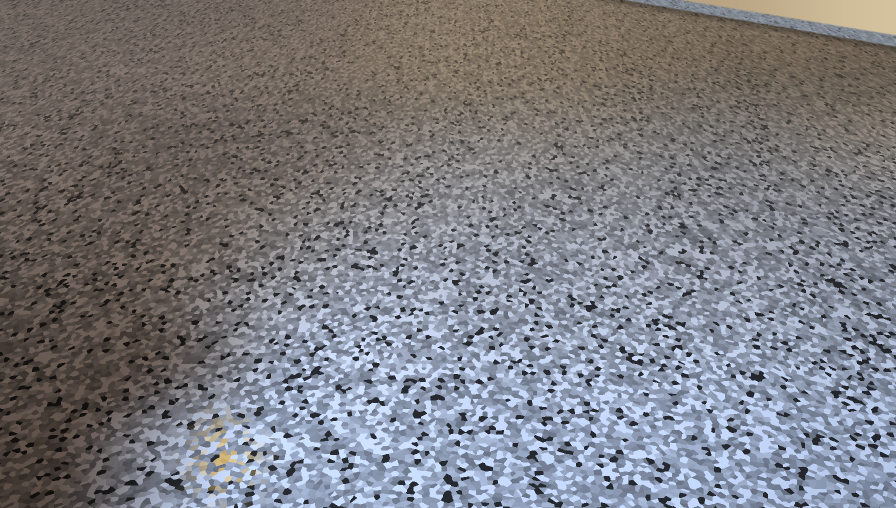
Give the GLSL for this texture, as a Shadertoy shader.

```glsl
// A speckled flake floor seen at a low angle, with a cool sheen and a wall corner.
// Jittered Voronoi flakes shrink toward the horizon; broad gradients light them,
// and four samples per pixel soften the flake edges.

float hash(vec2 p) {
    return fract(sin(dot(p, vec2(127.1, 311.7))) * 43758.5453);
}

float valueNoise(vec2 p) {
    vec2 i = floor(p), f = fract(p);
    f = f * f * (3.0 - 2.0 * f);
    return mix(mix(hash(i), hash(i + vec2(1, 0)), f.x),
               mix(hash(i + vec2(0, 1)), hash(i + vec2(1, 1)), f.x), f.y);
}

// Returns the cell of the nearest flake centre
vec2 flakeCell(vec2 p) {
    vec2 base = floor(p), nearest = base;
    float best = 9.0;
    for (int y = -1; y <= 1; y++)
    for (int x = -1; x <= 1; x++) {
        vec2 cell = base + vec2(x, y);
        vec2 toCentre = cell + vec2(hash(cell), hash(cell + 57.3)) - p;
        float d = dot(toCentre, toCentre);
        if (d < best) { best = d; nearest = cell; }
    }
    return nearest;
}

// Brightness of one flake: mostly mid greys, some pale chips, a few black ones
float flakeTone(vec2 cell) {
    float kind = hash(cell + 19.7);
    float tone = 0.72 + 0.46 * hash(cell + 83.1);
    tone = mix(tone, 1.36, step(0.74, kind));
    return mix(tone, 0.25, step(kind, 0.075));
}

// Broad light on the floor: brown shade, warm far end, blue sheen
vec3 floorLight(vec2 uv) {
    float drift = valueNoise(uv * vec2(5.0, 7.0)) - 0.5;
    vec3 shade = mix(vec3(0.27, 0.23, 0.205), vec3(0.43, 0.39, 0.365),
                     smoothstep(-0.05, 1.0, uv.y));
    vec3 warm = mix(vec3(0.47, 0.45, 0.43), vec3(0.49, 0.435, 0.37),
                    smoothstep(0.6, 0.95, uv.y));
    vec3 col = mix(shade, warm, smoothstep(0.08, 0.5, uv.x - 0.1 * uv.y + 0.08 * drift));

    vec3 blue = mix(vec3(0.59, 0.65, 0.76), vec3(0.54, 0.55, 0.58),
                    smoothstep(0.05, 0.72, uv.y));
    blue *= 1.0 - 0.1 * smoothstep(0.6, 1.0, uv.x);
    float side = smoothstep(-0.12, 0.15, uv.x - 0.1 - 0.46 * uv.y + 0.1 * drift);
    float depth = 1.0 - smoothstep(0.45, 0.86, uv.y + 0.12 * drift);
    col = mix(col, blue, side * depth);

    // Pale patch at mid distance, light at the far edge, dimness by the wall
    vec2 patchPos = (uv - vec2(0.41, 0.69)) / vec2(0.13, 0.07);
    col += vec3(0.05, 0.05, 0.055) * exp(-dot(patchPos, patchPos));
    vec2 farPos = (uv - vec2(0.5, 1.0)) / vec2(0.14, 0.16);
    col += vec3(0.05, 0.045, 0.035) * exp(-dot(farPos, farPos));
    vec2 dimPos = (uv - vec2(1.0, 0.85)) / vec2(0.22, 0.1);
    col *= 1.0 - 0.16 * exp(-dot(dimPos, dimPos));
    return col * (1.0 + 0.1 * drift);
}

vec3 scene(vec2 uv) {
    // Flake grid, compressed toward a horizon above the frame
    float dist = 1.4 - uv.y;
    vec2 grid = vec2((uv.x - 0.5) * 1.766 / dist * 106.0, -log(dist) * 155.0);
    vec2 cell = flakeCell(grid);
    float contrast = mix(1.0, 0.42, smoothstep(0.3, 1.0, uv.y));
    float tone = mix(1.0, flakeTone(cell), contrast);
    vec3 col = floorLight(uv) * tone;

    // Golden glints of a lamp
    vec2 glintPos = (uv - vec2(0.252, 0.095)) / vec2(0.035, 0.075);
    float glint = step(0.72, hash(cell + 41.9)) * exp(-dot(glintPos, glintPos));
    col = mix(col, vec3(0.9, 0.76, 0.46), 0.85 * glint);

    // Speckled skirting and cream wall
    float skirting = uv.y - 1.0 + 0.303 * (uv.x - 0.697);
    float wall = uv.y - 1.0 + 0.29 * (uv.x - 0.76);
    col *= 1.0 - 0.3 * smoothstep(-0.018, 0.0, skirting);
    vec3 board = vec3(0.50, 0.53, 0.57) * mix(1.0, tone, 0.8);
    col = mix(col, board, smoothstep(-0.002, 0.002, skirting));
    vec3 cream = mix(vec3(0.72, 0.64, 0.51), vec3(0.83, 0.76, 0.62),
                     smoothstep(0.78, 1.0, uv.x));
    return mix(col, cream, smoothstep(-0.002, 0.002, wall));
}

void mainImage(out vec4 fragColor, in vec2 fragCoord) {
    vec3 col = vec3(0.0);
    for (int i = 0; i < 4; i++) {
        vec2 offset = vec2(i % 2, i / 2) * 0.5 - 0.25;
        col += scene((fragCoord + offset) / iResolution.xy);
    }
    fragColor = vec4(col * 0.25, 1.0);
}
```
